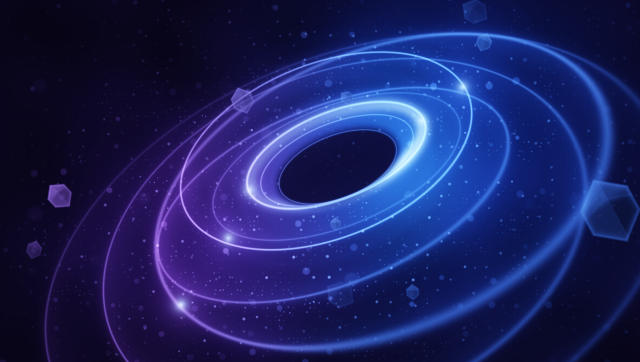
Give the GLSL for this background, as a Shadertoy shader.

```glsl
// Tilted glowing orbit rings in violet and blue, with drifting dust, bokeh and crystals.

const float TILT = 0.38;
const float EXPOSURE = 1.3;
const vec3 BASE = vec3(0.026, 0.016, 0.085);
const vec3 VIOLET = vec3(0.50, 0.21, 1.0);
const vec3 BLUE = vec3(0.10, 0.32, 1.15);
const vec3 ICE = vec3(0.60, 0.85, 1.25);
const vec2 CORE = vec2(0.93, 0.55);
const vec2 HOT_SPOT = vec2(1.11, 0.54);
const float DUST_GAIN = 1.5;
const float BOKEH_GAIN = 0.7;

// Centre and semi-axes, from the hole outward
const int RING_COUNT = 9;
const vec4 RINGS[9] = vec4[9](
    vec4(0.933, 0.539, 0.171, 0.087), vec4(0.931, 0.557, 0.223, 0.103),
    vec4(0.929, 0.571, 0.261, 0.120), vec4(0.930, 0.540, 0.362, 0.165),
    vec4(0.901, 0.583, 0.422, 0.241), vec4(0.920, 0.461, 0.512, 0.246),
    vec4(1.055, 0.472, 0.654, 0.388), vec4(0.952, 0.335, 0.693, 0.466),
    vec4(0.986, 0.289, 0.899, 0.560));
// Line width, line strength, halo strength
const vec3 STYLES[9] = vec3[9](
    vec3(0.0013, 0.40, 0.06), vec3(0.0020, 0.70, 0.18), vec3(0.0030, 1.80, 0.42),
    vec3(0.0024, 0.32, 0.18), vec3(0.0024, 1.50, 0.20), vec3(0.0030, 0.50, 0.26),
    vec3(0.0050, 0.62, 0.26), vec3(0.0026, 0.45, 0.17), vec3(0.0030, 0.22, 0.10));

// Position and strength of the sparks on the rings
const vec3 FLARES[5] = vec3[5](
    vec3(1.278, 0.759, 1.0), vec3(1.165, 0.667, 0.7), vec3(0.631, 0.342, 0.9),
    vec3(0.500, 0.158, 1.1), vec3(0.690, 0.475, 0.8));

// Position, size and opacity of the crystals
const vec4 CRYSTALS[10] = vec4[10](
    vec4(0.670, 0.722, 0.038, 0.70), vec4(0.959, 0.730, 0.021, 0.75),
    vec4(1.337, 0.883, 0.026, 0.75), vec4(0.165, 0.459, 0.040, 0.80),
    vec4(1.686, 0.418, 0.098, 0.70), vec4(0.094, 0.310, 0.026, 0.32),
    vec4(0.940, 0.186, 0.043, 0.20), vec4(1.140, 0.193, 0.022, 0.45),
    vec4(0.927, 0.381, 0.018, 0.85), vec4(1.312, 0.968, 0.040, 0.22));

// Turns a vector clockwise by angle a
mat2 rotation(float a) { return mat2(cos(a), -sin(a), sin(a), cos(a)); }

vec3 hash3(vec2 p) {
    vec3 h = fract(vec3(p.xyx) * vec3(0.1031, 0.1030, 0.0973));
    h += dot(h, h.yxz + 33.33);
    return fract((h.xxy + h.yzz) * h.zyx);
}

float gradientDot(vec2 cell, vec2 f, vec2 corner) {
    return dot(hash3(cell + corner).xy * 2.0 - 1.0, f - corner);
}

float gradientNoise(vec2 p) {
    vec2 i = floor(p), f = p - i, u = f * f * (3.0 - 2.0 * f);
    vec2 e = vec2(1.0, 0.0);
    return mix(mix(gradientDot(i, f, e.yy), gradientDot(i, f, e.xy), u.x),
               mix(gradientDot(i, f, e.yx), gradientDot(i, f, e.xx), u.x), u.y);
}

// Approximate signed distance to a tilted ellipse
float ellipseDistance(vec2 p, vec4 ring) {
    vec2 q = rotation(TILT) * (p - ring.xy);
    float k = length(q / ring.zw);
    return k * (k - 1.0) / max(length(q / (ring.zw * ring.zw)), 1e-3);
}

// One jittered disc per grid cell; density is the share of filled cells
float particles(vec2 p, float cell, float radius, float density, float soft) {
    vec2 id = floor(p / cell);
    vec3 h = hash3(id + 17.0);
    vec3 g = hash3(id + 91.0);
    float r = radius * mix(0.45, 1.0, g.x);
    float d = length(p - (id + 0.28 + 0.44 * h.xy) * cell);
    return step(h.z, density) * mix(0.2, 1.0, g.y * g.y) * smoothstep(r + soft, r - soft, d);
}

void mainImage(out vec4 fragColor, in vec2 fragCoord) {
    vec2 p = fragCoord / iResolution.y;
    float px = 1.0 / iResolution.y;
    vec3 tint = mix(VIOLET, BLUE, smoothstep(0.40, 1.08, p.x));
    float blur = smoothstep(0.60, 1.15, p.x - p.y);
    float fade = mix(1.0, 0.2, smoothstep(0.05, 0.50, dot(p - CORE, vec2(-0.6, 0.8))));
    vec2 toHot = p - HOT_SPOT;
    float hot = exp(-dot(toHot, toHot) / 0.026);

    // Background glows
    vec2 right = (p - vec2(1.25, 0.62)) / vec2(0.42, 0.40);
    vec2 left = (p - vec2(0.60, 0.34)) / vec2(0.34, 0.28);
    vec3 col = BASE + vec3(0.012, 0.075, 0.36) * exp(-dot(right, right));
    col += vec3(0.075, 0.03, 0.22) * exp(-dot(left, left));
    col *= 1.0 + 0.5 * gradientNoise(p * 5.0);

    // Streaked haze around the dark hole
    float hole = ellipseDistance(p, RINGS[0]);
    float outside = smoothstep(-0.008, 0.025, hole);
    float haze = exp(-max(hole, 0.0) / 0.13) * outside;
    float streaks = 1.0 + 0.7 * gradientNoise(vec2(hole * 34.0, 0.5) + p * 1.5);
    col = mix(vec3(0.04, 0.035, 0.17), col, 0.1 + 0.9 * outside);
    col += tint * haze * 0.42 * fade * streaks;
    col += vec3(0.08, 0.36, 0.95) * hot * outside * 0.75;

    // Rings: a sharp line plus a halo that trails inward
    for (int i = 0; i < RING_COUNT; i++) {
        float d = ellipseDistance(p, RINGS[i]);
        vec3 style = STYLES[i];
        float w = max(style.x * (1.0 + 2.5 * blur), px * 0.65);
        float line = exp(-d * d / (w * w)) * style.y * mix(1.0, 0.5, blur);
        float halo = exp(-abs(d) / (d < 0.0 ? 0.042 : 0.011)) * style.z;
        halo *= i < 3 ? outside : 1.0;
        col += (mix(tint, ICE, 0.25) * line * 1.25 + tint * halo) * fade;
    }
    float band = ellipseDistance(p, RINGS[2]) + 0.008;
    col += ICE * exp(-band * band / 0.0003) * (hot + 0.25 * fade) * outside * 1.3;

    // Dust and bokeh around the disc
    float disc = exp(-max(ellipseDistance(p, RINGS[5]), 0.0) / 0.16) * mix(0.15, 1.0, outside);
    float clumps = smoothstep(-0.25, 0.45, gradientNoise(rotation(TILT) * p * vec2(6.0, 14.0)));
    float dust = particles(p, 0.012, 0.0016, 0.32, px) * clumps;
    dust += particles(p + 3.7, 0.034, 0.0036, 0.38, px);
    col += mix(tint, ICE, 0.35) * dust * disc * DUST_GAIN;
    float bokeh = particles(p + 1.3, 0.075, 0.010, 0.36, px);
    bokeh += 0.25 * particles(p + 5.1, 0.17, 0.024, 0.30, px * 2.0);
    col += mix(tint, ICE, 0.15) * bokeh * (0.12 + disc) * outside * BOKEH_GAIN;

    // Sparks on the rings
    for (int i = 0; i < 5; i++) {
        float r = length(p - FLARES[i].xy);
        col += (ICE * exp(-r / 0.009) * 1.8 + tint * exp(-r / 0.04) * 0.4) * FLARES[i].z;
    }

    // Faceted crystals with bright rims
    for (int i = 0; i < 10; i++) {
        vec4 gem = CRYSTALS[i];
        vec2 q = rotation(0.35 + 0.7 * sin(float(i) * 2.3)) * (p - gem.xy) / gem.z;
        float d = max(abs(q.x) * 1.3, abs(q.x) * 0.8 + abs(q.y)) - 1.0;
        float soft = 1.5 * px / gem.z;
        float rim = exp(-abs(d + 0.06) / 0.07);
        float seam = exp(-abs(q.y - 0.35 + 0.3 * abs(q.x)) / 0.06);
        float facet = 0.12 + 0.40 * smoothstep(0.1, 0.5, q.y) + 0.15 * step(q.x, 0.1);
        facet += 0.35 * smoothstep(0.08, 0.03, gem.z);
        vec3 face = col * 0.4 + mix(tint, ICE, 0.2) * (facet + 0.5 * rim + 0.2 * seam);
        col = mix(col, face, smoothstep(soft, -soft, d) * gem.w);
    }

    fragColor = vec4(1.0 - exp(-col * EXPOSURE), 1.0);
}
```
